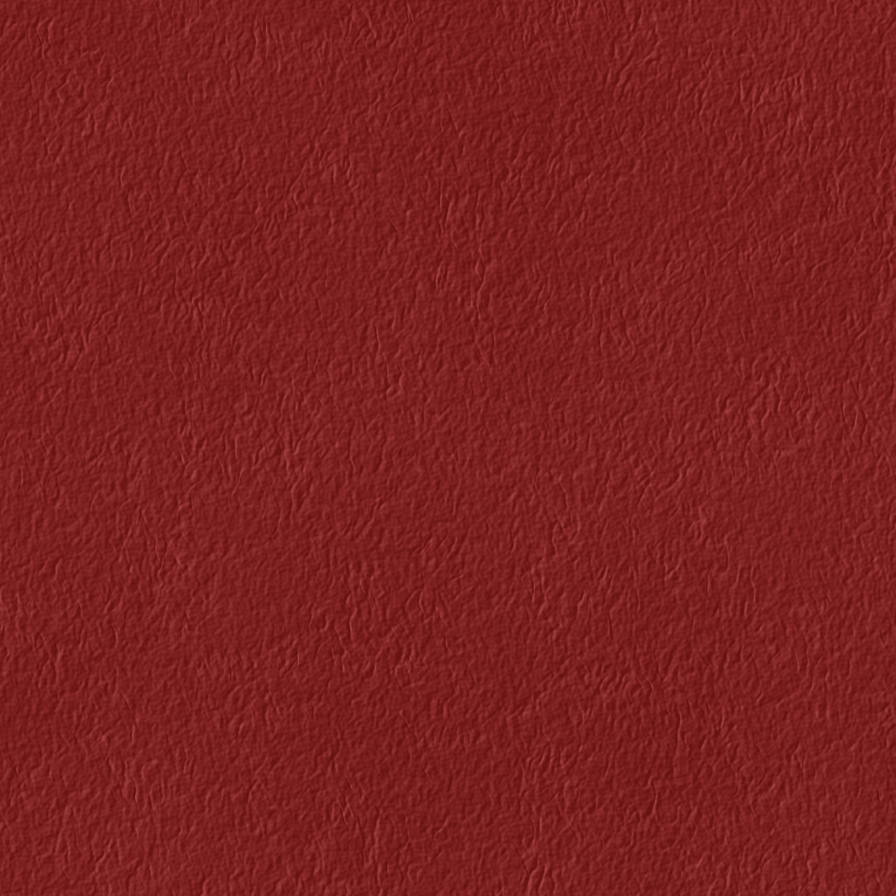
Give the GLSL for this texture, as a WebGL 2 fragment shader.

```glsl
#version 300 es
precision highp float;
// Red leather with crisp pebbled grain and short, mostly upright creases, lit from the upper left.

uniform vec2 u_resolution;
out vec4 fragColor;

// Unit gradient vector for a lattice cell
vec2 cellGradient(ivec2 cell) {
    uvec2 c = uvec2(cell + 4096);
    uint h = c.x * 1597u + c.y * 51749u;
    h = (h ^ (h >> 15)) * 73471u;
    h = (h ^ (h >> 13)) * 35729u;
    h ^= h >> 16;
    float angle = float(h & 1023u) * 6.2832 / 1024.0;
    return vec2(cos(angle), sin(angle));
}

float gradientNoise(vec2 p) {
    ivec2 cell = ivec2(floor(p));
    vec2 f = fract(p);
    vec2 u = f * f * f * (f * (f * 6.0 - 15.0) + 10.0);
    float a = dot(cellGradient(cell), f);
    float b = dot(cellGradient(cell + ivec2(1, 0)), f - vec2(1, 0));
    float c = dot(cellGradient(cell + ivec2(0, 1)), f - vec2(0, 1));
    float d = dot(cellGradient(cell + ivec2(1, 1)), f - vec2(1, 1));
    return mix(mix(a, b, u.x), mix(c, d, u.x), u.y);
}

vec2 noisePair(vec2 p) {
    return vec2(gradientNoise(p), gradientNoise(p + 40.7));
}

mat2 rotation(float angle) {
    float c = cos(angle), s = sin(angle);
    return mat2(c, s, -s, c);
}

// Relief of the hide: pebbles minus creases
float leatherHeight(vec2 p) {
    // Broad bending plus a small jitter that roughens the crease lines
    vec2 q = p + 0.006 * noisePair(p * 13.0) + 0.004 * noisePair(p * 75.0);

    // Pebbled grain, slightly taller than wide
    float height = 0.72 * gradientNoise(q * vec2(135, 95));
    height += 0.45 * gradientNoise(p * 215.0 + 9.0);

    // Creases along the zero lines of stretched noise, fanned around the vertical
    for (int i = 0; i < 5; i++) {
        float layer = float(i);
        float tilt = (layer - 2.0) * 0.3;
        vec2 stretched = rotation(tilt) * q * vec2(72, 26) + layer * 17.3;
        float crease = max(0.0, 1.0 - abs(gradientNoise(stretched)) / 0.22);
        float patchiness = smoothstep(-0.45, 0.4, gradientNoise(q * 8.0 + layer * 31.7));
        float gaps = smoothstep(-0.25, 0.25, gradientNoise(p * 33.0 + layer * 11.9));
        height -= crease * patchiness * gaps * (0.8 - 0.12 * abs(layer - 2.0));
    }
    return height;
}

void main() {
    vec2 p = gl_FragCoord.xy / min(u_resolution.x, u_resolution.y);

    // Relief shading from the height step along the light
    vec2 lightStep = 0.0011 * vec2(-0.85, 0.53);
    float lit = leatherHeight(p + lightStep);
    float shaded = leatherHeight(p - lightStep);
    float tone = 0.39 + 0.8 * (shaded - lit) - 0.06 * (shaded + lit);

    // Faint broad unevenness of the dye
    tone += 0.12 * gradientNoise(p * 3.0 + 5.0);
    tone = clamp(tone, 0.0, 1.1);

    // Dark to light red, paler only toward the highlights
    vec3 color = mix(vec3(0.4, 0.075, 0.067), vec3(0.6, 0.225, 0.225),
                     vec3(tone, vec2(pow(tone, 1.25))));
    fragColor = vec4(color, 1.0);
}
```
